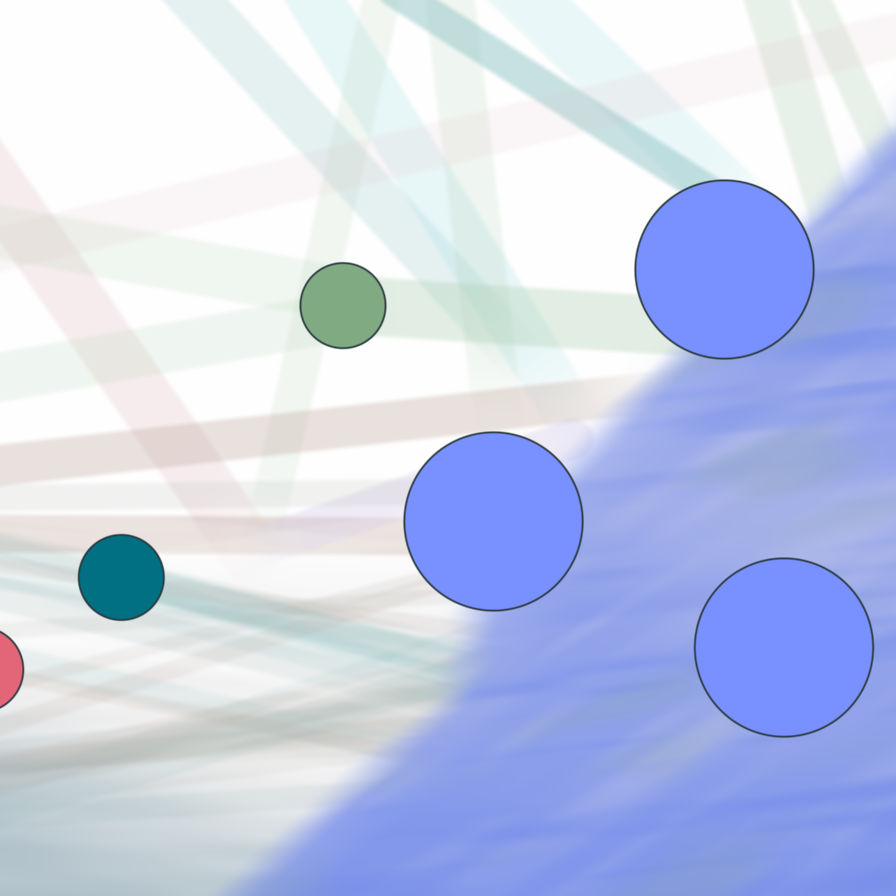
Give the GLSL for this background, as a three.js fragment shader.

```glsl
varying vec2 vUv;

const vec3 PAPER = vec3(0.995);
const vec3 FIELD_BLUE = vec3(0.56, 0.63, 0.92);
const vec3 DEEP_BLUE = vec3(0.46, 0.55, 0.92);
const vec3 PALE_BLUE = vec3(0.69, 0.73, 0.91);
const vec3 DISC_BLUE = vec3(0.475, 0.565, 1.0);
const vec3 DISC_GREEN = vec3(0.50, 0.67, 0.51);
const vec3 DISC_TEAL = vec3(0.0, 0.44, 0.51);
const vec3 DISC_RED = vec3(0.89, 0.40, 0.47);
const vec3 OUTLINE = vec3(0.16, 0.22, 0.24);
const vec3 TEAL = vec3(0.55, 0.76, 0.77);
const vec3 CYAN = vec3(0.68, 0.88, 0.90);
const vec3 GREEN = vec3(0.66, 0.80, 0.67);
const vec3 BROWN = vec3(0.72, 0.62, 0.57);
const vec3 ROSE = vec3(0.88, 0.73, 0.75);
const vec3 LILAC = vec3(0.80, 0.75, 0.90);
const vec3 SLATE = vec3(0.56, 0.66, 0.71);
const float BIG_RADIUS = 0.1005;
const float SMALL_RADIUS = 0.0485;
const float OUTLINE_WIDTH = 0.002;
const float SOFT = 0.0012;
const int STRAND_COUNT = 36;

float hash(float n) {
  return fract(sin(n * 127.1 + 3.7) * 4375.85);
}

float noise(vec2 p) {
  vec2 i = floor(p), f = fract(p);
  f = f * f * (3.0 - 2.0 * f);
  float n = i.x + i.y * 57.0;
  return mix(mix(hash(n), hash(n + 1.0), f.x),
             mix(hash(n + 57.0), hash(n + 58.0), f.x), f.y);
}

// Noise stretched along a direction given by its angle
float streaks(vec2 p, float angle, vec2 scale) {
  float c = cos(angle), s = sin(angle);
  vec2 q = vec2(c * p.x + s * p.y, c * p.y - s * p.x) * scale;
  return 0.6 * noise(q + 20.0) + 0.4 * noise(q * 2.3 + 50.0);
}

// Translucent ribbon from a to b that fades near its far end
float ribbon(vec2 p, vec2 a, vec2 b, float width) {
  vec2 ab = b - a;
  float t = clamp(dot(p - a, ab) / dot(ab, ab), 0.0, 1.0);
  float d = length(p - a - ab * t) - 0.5 * width;
  return (1.0 - smoothstep(-0.004, 0.004, d)) * (1.0 - smoothstep(0.75, 1.0, t));
}

void paint(inout vec3 col, vec2 p, vec2 a, vec2 b, float width, vec3 tint, float alpha) {
  col = mix(col, tint, alpha * ribbon(p, a, b, width));
}

void disc(inout vec3 col, vec2 p, vec2 center, float radius, vec3 fill) {
  float d = length(p - center) - radius;
  col = mix(col, OUTLINE, 1.0 - smoothstep(-SOFT, SOFT, d));
  col = mix(col, fill, 1.0 - smoothstep(-SOFT, SOFT, d + OUTLINE_WIDTH));
}

// Left border of the blue field at a given height
float fieldEdge(float y) {
  return 0.25 + 1.15 * min(y, 0.21) + 0.35 * clamp(y - 0.21, 0.0, 0.2)
       + 0.97 * max(y - 0.41, 0.0);
}

void main() {
  vec2 p = vUv;
  vec3 col = PAPER;

  // Broad ribbons over the paper
  paint(col, p, vec2(0.20, 1.02), vec2(0.60, 0.58), 0.055, TEAL, 0.22);
  paint(col, p, vec2(0.34, 1.02), vec2(0.66, 0.50), 0.060, CYAN, 0.28);
  paint(col, p, vec2(0.50, 1.02), vec2(0.56, 0.50), 0.055, GREEN, 0.17);
  paint(col, p, vec2(0.56, 1.03), vec2(0.86, 0.74), 0.065, CYAN, 0.24);
  paint(col, p, vec2(0.44, 1.01), vec2(0.88, 0.73), 0.036, TEAL, 0.48);
  paint(col, p, vec2(0.85, 1.02), vec2(0.94, 0.72), 0.050, GREEN, 0.25);
  paint(col, p, vec2(0.90, 1.02), vec2(1.02, 0.76), 0.036, GREEN, 0.25);
  paint(col, p, vec2(0.43, 1.02), vec2(0.28, 0.34), 0.042, GREEN, 0.15);
  paint(col, p, vec2(-0.05, 0.86), vec2(0.31, 0.34), 0.065, ROSE, 0.26);
  paint(col, p, vec2(-0.05, 0.71), vec2(1.25, 1.02), 0.050, ROSE, 0.13);
  paint(col, p, vec2(-0.05, 0.75), vec2(0.45, 0.66), 0.060, GREEN, 0.16);
  paint(col, p, vec2(-0.05, 0.57), vec2(0.46, 0.66), 0.055, GREEN, 0.17);
  paint(col, p, vec2(0.38, 0.66), vec2(0.85, 0.63), 0.065, GREEN, 0.32);
  paint(col, p, vec2(-0.05, 0.475), vec2(0.80, 0.57), 0.046, BROWN, 0.30);
  paint(col, p, vec2(-0.05, 0.405), vec2(0.62, 0.40), 0.042, BROWN, 0.33);
  paint(col, p, vec2(0.64, 0.51), vec2(0.26, 0.38), 0.045, LILAC, 0.30);
  paint(col, p, vec2(0.14, 0.355), vec2(0.62, 0.23), 0.035, TEAL, 0.36);

  // Tangled strands and haze at the lower left
  float low = 1.0 - smoothstep(0.18, 0.44, p.y);
  float haze = streaks(p, -0.08, vec2(3.0, 24.0));
  col = mix(col, mix(BROWN, SLATE, 0.5), low * (0.08 + 0.18 * haze));
  for (int i = 0; i < STRAND_COUNT; i++) {
    float k = float(i);
    vec2 a = vec2(-0.1, 0.45 * hash(k));
    vec2 b = vec2(0.80, 0.05 + 0.42 * hash(k + 40.0));
    vec3 tint = mix(mix(BROWN, TEAL, hash(k + 80.0)), PAPER, step(0.55, hash(k + 120.0)));
    paint(col, p, a, b, 0.01 + 0.035 * hash(k + 160.0), tint, 0.15);
  }
  float corner = 1.0 - smoothstep(0.04, 0.25, p.y + 0.30 * p.x);
  col = mix(col, SLATE, corner * (0.40 + 0.45 * haze));

  // Blue field woven from crossing strokes
  float rising = streaks(p, 0.55, vec2(3.0, 20.0));
  float level = streaks(p, 0.12, vec2(3.0, 30.0));
  vec3 blue = mix(FIELD_BLUE, PALE_BLUE, 0.75 * smoothstep(0.40, 0.85, rising));
  blue = mix(blue, DEEP_BLUE, 0.65 * smoothstep(0.40, 0.80, level));
  blue = mix(blue, DEEP_BLUE, 0.55 * (1.0 - smoothstep(0.0, 0.22, p.y)));
  vec2 glow = (p - vec2(0.88, 0.43)) / vec2(0.25, 0.12);
  blue = mix(blue, PALE_BLUE, 0.65 * exp(-dot(glow, glow)));
  blue = mix(blue, SLATE, 0.30 * smoothstep(0.5, 0.8, streaks(p, 0.3, vec2(4.0, 14.0))));
  float inside = p.x - fieldEdge(p.y) + 0.04 * (rising - 0.5);
  float cover = 0.75 * smoothstep(-0.025, 0.035, inside) + 0.25 * smoothstep(-0.06, 0.12, inside);
  col = mix(col, blue, cover);

  // Outlined discs
  disc(col, p, vec2(0.8086, 0.6992), BIG_RADIUS, DISC_BLUE);
  disc(col, p, vec2(0.5508, 0.4180), BIG_RADIUS, DISC_BLUE);
  disc(col, p, vec2(0.8750, 0.2773), BIG_RADIUS, DISC_BLUE);
  disc(col, p, vec2(0.3828, 0.6589), SMALL_RADIUS, DISC_GREEN);
  disc(col, p, vec2(0.1354, 0.3555), SMALL_RADIUS, DISC_TEAL);
  disc(col, p, vec2(-0.0215, 0.2526), SMALL_RADIUS, DISC_RED);

  gl_FragColor = vec4(col, 1.0);
}
```
